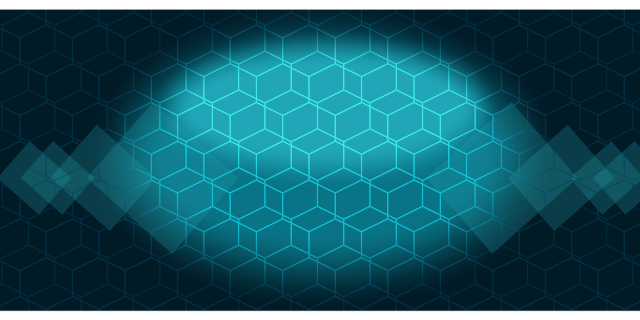
Write a Shadertoy shader that draws this background.

```glsl
const vec3 NIGHT = vec3(0.005, 0.105, 0.150);
const vec3 TEAL = vec3(0.035, 0.455, 0.525);
const vec3 AQUA = vec3(0.125, 0.650, 0.715);
const vec3 DIAMOND_TINT = vec3(0.15, 0.66, 0.70);
const vec3 LINE_DIM = vec3(0.01, 0.24, 0.36);
const vec3 LINE_MID = vec3(0.06, 0.78, 0.87);
const vec3 LINE_BRIGHT = vec3(0.25, 0.95, 0.92);

const vec2 BAND_EDGES = vec2(0.0286, 0.970);
const vec2 OUTER_CENTER = vec2(1.010, 0.515);
const vec2 OUTER_RADII = vec2(0.610, 0.365);
const float OUTER_BLUR = 0.125;
const vec2 INNER_CENTER = vec2(1.020, 0.660);
const vec2 INNER_RADII = vec2(0.478, 0.190);
const float INNER_BLUR = 0.065;

const vec2 HEX_HALF = vec2(0.0821, 0.0808);   // half width, half height
const vec2 HEX_ORIGIN = vec2(0.910, 0.638);
const vec2 HEX_SHIFT = vec2(0.0555, -0.0390); // offset of the second grid
const float LINE_HALF_WIDTH = 0.0021;

const int DIAMOND_COUNT = 4;
const vec2 DIAMOND_AXIS = vec2(1.038, 0.444);
const vec4 DIAMOND_OFFSETS = vec4(0.530, 0.715, 0.858, 0.931);
const vec4 DIAMOND_RADII = vec4(0.237, 0.166, 0.115, 0.115);
const float DIAMOND_SKEW = 0.125;
const float DIAMOND_ALPHA = 0.24;

// Approximate signed distance to an ellipse
float ellipseDistance(vec2 p, vec2 radii) {
    float k = length(p / radii);
    float slope = length(p / (radii * radii));
    return k * (k - 1.0) / max(slope, 0.001);
}

float softEllipse(vec2 p, vec2 radii, float blur) {
    return 1.0 - smoothstep(-blur, blur, ellipseDistance(p, radii));
}

// Distance to the border of one hexagon, positive inside
float hexInside(vec2 p) {
    p = abs(p);
    float slope = 0.5 * HEX_HALF.y / HEX_HALF.x;
    float slanted = (HEX_HALF.y - p.y - slope * p.x) / sqrt(1.0 + slope * slope);
    return min(HEX_HALF.x - p.x, slanted);
}

// Outline coverage of a staggered hexagon grid
float hexLines(vec2 p, float pixel) {
    vec2 pitch = HEX_HALF * vec2(2.0, 3.0);
    vec2 evenCell = mod(p + 0.5 * pitch, pitch) - 0.5 * pitch;
    vec2 oddCell = mod(p, pitch) - 0.5 * pitch;
    float d = max(hexInside(evenCell), hexInside(oddCell));
    return 1.0 - smoothstep(-0.5 * pixel, 0.5 * pixel, abs(d) - LINE_HALF_WIDTH);
}

// Coverage of a slightly sheared diamond
float diamond(vec2 p, float radius, float pixel) {
    p.x -= DIAMOND_SKEW * p.y;
    float d = (abs(p.x) + abs(p.y) - radius) * 0.7071;
    return 1.0 - smoothstep(-0.5 * pixel, 0.5 * pixel, d);
}

void mainImage(out vec4 fragColor, in vec2 fragCoord) {
    float pixel = 1.0 / iResolution.y;
    vec2 p = fragCoord * pixel;

    // Background glows
    float outer = softEllipse(p - OUTER_CENTER, OUTER_RADII, OUTER_BLUR);
    float inner = softEllipse(p - INNER_CENTER, INNER_RADII, INNER_BLUR);
    vec3 color = mix(mix(NIGHT, TEAL, outer), AQUA, inner);

    // Mirrored rows of translucent diamonds
    vec2 side = vec2(abs(p.x - DIAMOND_AXIS.x), p.y - DIAMOND_AXIS.y);
    for (int i = 0; i < DIAMOND_COUNT; i++) {
        vec2 local = side - vec2(DIAMOND_OFFSETS[i], 0.0);
        float cover = diamond(local, DIAMOND_RADII[i], pixel);
        color = mix(color, DIAMOND_TINT, DIAMOND_ALPHA * cover);
    }

    // Two overlapping grids that brighten with the glow
    vec2 grid = p - HEX_ORIGIN;
    float firstGrid = hexLines(grid, pixel) * mix(0.40, 0.90, outer);
    float secondGrid = hexLines(grid - HEX_SHIFT, pixel) * mix(0.55, 0.90, outer);
    vec3 lineColor = mix(mix(LINE_DIM, LINE_MID, outer), LINE_BRIGHT, inner);
    color = mix(color, lineColor, max(firstGrid, secondGrid));

    // White bands along the top and bottom
    float panel = smoothstep(-pixel, pixel, p.y - BAND_EDGES.x)
                * smoothstep(-pixel, pixel, BAND_EDGES.y - p.y);
    fragColor = vec4(mix(vec3(1.0), color, panel), 1.0);
}
```
